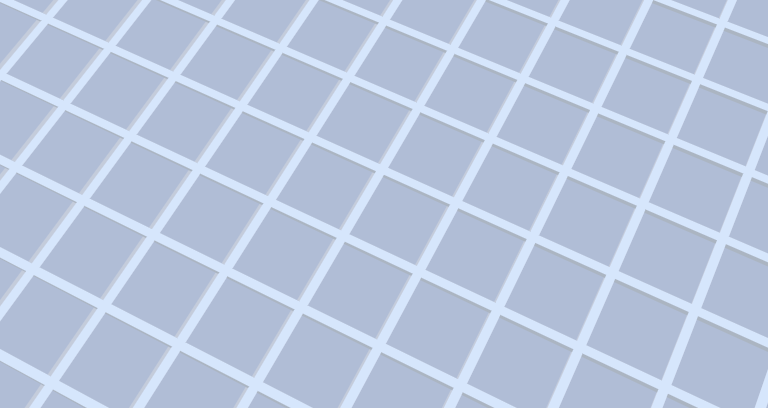
Give the GLSL for this pattern, as a Shadertoy shader.

```glsl
const vec3 FLOOR_COLOR = vec3(0.69, 0.74, 0.84);
const vec3 BAR_COLOR = vec3(0.84, 0.90, 0.99);
const vec3 SIDE_WALL_COLOR = vec3(0.77, 0.80, 0.86);
const vec3 TOP_WALL_COLOR = vec3(0.67, 0.71, 0.76);

const float BAR_HALF_WIDTH = 0.055;   // in cells
const float SIDE_WALL_WIDTH = 0.030;
const float TOP_WALL_WIDTH = 0.030;
const vec2 SIDE_WALL_GROWTH = vec2(-0.006, 0.0);
const vec2 TOP_WALL_GROWTH = vec2(0.003, 0.004);

// Perspective from grid plane to canvas, in canvas heights.
const mat3 GRID_TO_CANVAS = mat3(
    0.1679, -0.0935, -0.0180,
    0.1289,  0.1838,  0.0355,
    0.8407,  0.4216,  1.0);

vec2 canvasToGrid(vec2 p) {
    vec3 h = inverse(GRID_TO_CANVAS) * vec3(p, 1.0);
    return h.xy / h.z;
}

// Antialiased coverage where the distance is negative.
float coverage(float dist, float pixel) {
    return clamp(0.5 - dist / pixel, 0.0, 1.0);
}

void mainImage(out vec4 fragColor, in vec2 fragCoord) {
    vec2 grid = canvasToGrid(fragCoord / iResolution.y);
    vec2 pixel = fwidth(grid) * 0.8;
    vec2 offset = grid - floor(grid + 0.5);

    // Recessed walls on the right and upper edge of each cell.
    float sideWidth = max(SIDE_WALL_WIDTH + dot(SIDE_WALL_GROWTH, grid), 0.0);
    float topWidth = max(TOP_WALL_WIDTH + dot(TOP_WALL_GROWTH, grid), 0.0);
    vec2 wallDist = abs(offset + 0.5 * vec2(sideWidth, topWidth))
                  - BAR_HALF_WIDTH - 0.5 * vec2(sideWidth, topWidth);
    vec3 color = FLOOR_COLOR;
    color = mix(color, SIDE_WALL_COLOR, coverage(wallDist.x, pixel.x));
    color = mix(color, TOP_WALL_COLOR, coverage(wallDist.y, pixel.y));

    // Raised bars cover the walls.
    vec2 barDist = abs(offset) - BAR_HALF_WIDTH;
    float bars = max(coverage(barDist.x, pixel.x), coverage(barDist.y, pixel.y));
    color = mix(color, BAR_COLOR, bars);

    fragColor = vec4(color, 1.0);
}
```
